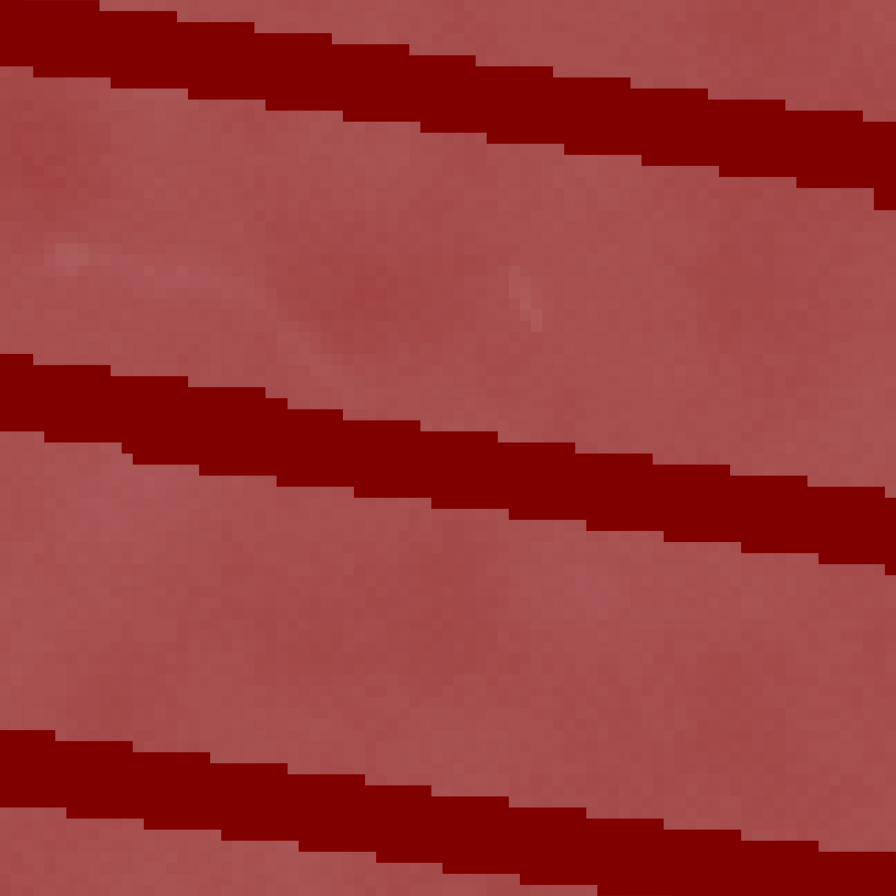
Give the GLSL for this pattern, as a WebGL 1 fragment shader.

```glsl
precision highp float;
// Slanted stair-stepped dark red stripes over a mottled, worn rose ground.

uniform vec2 u_resolution;

#define CELLS 81.0          // square cells across the canvas
#define PERIOD 32.79        // rows from stripe to stripe
#define THICKNESS 6.86      // stripe height in rows
#define SLOPE 0.1445        // rows dropped per column
#define FIRST_ROW -0.21     // top of the first stripe at column zero
#define SEAM 128.0          // position of the one-row slip
#define SEAM_LEAN 2.85      // columns the slip moves per row
#define STRIPE_RED vec3(0.50, 0.0, 0.0)
#define GROUND_DARK vec3(0.63, 0.255, 0.255)
#define GROUND_LIGHT vec3(0.69, 0.385, 0.385)
#define GRAIN 0.13

float hash(vec2 p) {
  vec3 q = fract(vec3(p.xyx) * 0.1031);
  q += dot(q, q.yzx + 33.33);
  return fract((q.x + q.y) * q.z);
}

float valueNoise(vec2 p) {
  vec2 i = floor(p);
  vec2 f = fract(p);
  f = f * f * (3.0 - 2.0 * f);
  float low = mix(hash(i), hash(i + vec2(1.0, 0.0)), f.x);
  float high = mix(hash(i + vec2(0.0, 1.0)), hash(i + vec2(1.0)), f.x);
  return mix(low, high, f.y);
}

float clouds(vec2 p) {
  float sum = 0.0;
  float weight = 0.5;
  for (int i = 0; i < 4; i++) {
    sum += weight * valueNoise(p);
    p = p * 2.1 + 17.3;
    weight *= 0.5;
  }
  return sum / 0.9375;
}

float segmentDistance(vec2 p, vec2 a, vec2 b) {
  vec2 along = b - a;
  float t = clamp(dot(p - a, along) / dot(along, along), 0.0, 1.0);
  return length(p - a - along * t);
}

float glow(float d, float radius) {
  return exp(-d * d / (radius * radius));
}

// Worn ground: broad patches, faint scuffs and per-cell grain
vec3 groundColor(vec2 cell) {
  vec2 p = (cell + 0.5) / CELLS;
  float tone = 0.38 + 0.65 * (clouds(p * 6.0 + 4.0) - 0.5);
  tone += GRAIN * (hash(cell + 7.0) - 0.5);

  // Pale and dark patches
  tone += 0.22 * glow(length(p - vec2(0.42, 0.17)), 0.06);
  tone += 0.20 * glow(length(p - vec2(0.15, 0.57)), 0.08);
  tone += 0.16 * glow(length(p - vec2(0.35, 0.02)), 0.09);
  tone -= 0.20 * glow(length(p - vec2(0.83, 0.30)), 0.16);
  tone -= 0.16 * glow(length(p - vec2(0.49, 0.33)), 0.10);
  tone -= 0.16 * glow(length(p - vec2(0.08, 0.19)), 0.08);
  tone -= 0.14 * glow(length(p - vec2(0.85, 0.03)), 0.12);

  // Thin scuffs
  float scuff = segmentDistance(p, vec2(0.07, 0.28), vec2(0.27, 0.325));
  scuff = min(scuff, segmentDistance(p, vec2(0.27, 0.325), vec2(0.39, 0.44)));
  tone += 0.24 * glow(scuff, 0.022);
  tone += 0.24 * glow(length(p - vec2(0.08, 0.285)), 0.02);
  tone += 0.32 * glow(segmentDistance(p, vec2(0.575, 0.31), vec2(0.60, 0.36)), 0.013);
  return mix(GROUND_DARK, GROUND_LIGHT, clamp(tone, 0.0, 1.0));
}

// Stripe test on whole cells gives the stair steps
vec3 cellColor(vec2 cell) {
  float slip = step(SEAM, cell.x + SEAM_LEAN * cell.y);
  float row = cell.y + 1.0 - slip - FIRST_ROW - SLOPE * cell.x;
  return mod(row, PERIOD) < THICKNESS ? STRIPE_RED : groundColor(cell);
}

void main() {
  // Cell coordinates, rows counted from the top
  vec2 p = gl_FragCoord.xy / u_resolution;
  p = vec2(p.x, 1.0 - p.y) * CELLS - 0.5;
  vec2 cell = floor(p);

  // Smooth the joins between neighbouring cells
  vec2 soft = min(vec2(0.5), 0.75 * CELLS / u_resolution);
  vec2 t = smoothstep(0.5 - soft, 0.5 + soft, fract(p));
  vec3 upper = mix(cellColor(cell), cellColor(cell + vec2(1.0, 0.0)), t.x);
  vec3 lower = mix(cellColor(cell + vec2(0.0, 1.0)), cellColor(cell + vec2(1.0)), t.x);
  gl_FragColor = vec4(mix(upper, lower, t.y), 1.0);
}
```
